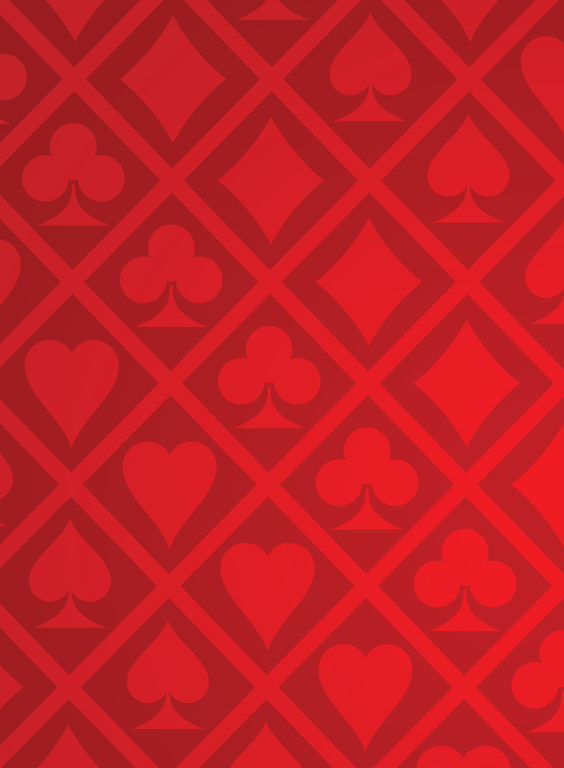
Write a Shadertoy shader that draws this pattern.

```glsl
// Card suits in a slanted diamond trellis, tone on tone in red.
// A skewed lattice gives each cell an index; the suit changes from one diagonal
// row to the next, and a radial glow from the right shades both tones.

const float UNIT = 0.132;                    // half a cell height, in canvas heights
const vec2 ORIGIN = vec2(0.223, 0.633);      // centre of cell (0, 0)
const vec2 STEP_DOWN = vec2(0.1275, -0.132); // along a row of equal suits
const vec2 STEP_UP = vec2(0.1297, 0.1319);   // to the next suit
const float BAND_HALF = 0.059;               // half band width, in lattice steps

float circle(vec2 p, vec2 centre, float radius) {
    return length(p - centre) - radius;
}

// Rhombus with sides hollowed by large arcs
float diamond(vec2 p) {
    return -circle(abs(p), vec2(1.865, 1.648), 2.125);
}

// Two round lobes at the origin tapering to a tip at height reach
float lobedLeaf(vec2 p, float spread, float radius, float reach) {
    p.x = abs(p.x);
    float t = clamp(p.y / reach, 0.0, 1.0);
    float taper = mix(1.0 - t * t, 0.5 + 0.5 * cos(3.14159 * t), 0.7);
    float body = 0.75 * (p.x - (spread + radius) * taper);
    body = max(body, max(-p.y, p.y - reach));
    return min(body, circle(p, vec2(spread, 0.0), radius));
}

// Flared foot standing on the line y = base
float foot(vec2 p, float base) {
    const float height = 0.41;
    const float flare = 0.34;
    float t = clamp(1.0 - (p.y - base) / height, 0.0, 1.0);
    float slope = 3.0 * flare * t * t / height;
    float side = (abs(p.x) - 0.015 - flare * t * t * t) / sqrt(1.0 + slope * slope);
    return max(side, max(base - p.y, p.y - base - height));
}

float club(vec2 p) {
    vec2 side = vec2(abs(p.x), p.y);
    float leaves = min(circle(p, vec2(0.0, 0.335), 0.23),
                       circle(side, vec2(0.276, 0.02), 0.23));
    leaves = min(leaves, circle(p, vec2(0.0, 0.1), 0.1));
    return min(leaves, foot(p, -0.444));
}

float spade(vec2 p) {
    float leaf = lobedLeaf(p - vec2(0.0, 0.05), 0.197, 0.207, 0.611);
    return min(leaf, foot(p, -0.414));
}

float heart(vec2 p) {
    return lobedLeaf(vec2(p.x, 0.178 - p.y), 0.217, 0.247, 0.818);
}

float suit(vec2 p, float row) {
    float kind = mod(row, 4.0);
    if (kind < 0.5) return club(p);
    if (kind < 1.5) return diamond(p);
    if (kind < 2.5) return spade(p);
    return heart(p);
}

void mainImage(out vec4 fragColor, in vec2 fragCoord) {
    vec2 p = fragCoord / iResolution.y;
    float pixel = 1.0 / (iResolution.y * UNIT);

    // Skewed lattice
    mat2 lattice = mat2(STEP_DOWN, STEP_UP);
    vec2 uv = inverse(lattice) * (p - ORIGIN);
    vec2 cell = floor(uv + 0.5);
    vec2 local = uv - cell;

    // Trellis bands and suit, as distances in cell units
    float edge = max(abs(local.x), abs(local.y));
    float bands = 1.41 * (0.5 - BAND_HALF - edge);
    float d = min(bands, suit(lattice * local / UNIT, cell.y));
    float ink = 1.0 - smoothstep(-0.75 * pixel, 0.75 * pixel, d);

    // Glow fading toward the upper left
    float shade = smoothstep(0.0, 1.015, distance(p, vec2(0.73, 0.323)));
    vec3 ground = mix(vec3(0.75, 0.125, 0.15), vec3(0.60, 0.11, 0.125), shade);
    vec3 raised = mix(vec3(0.94, 0.11, 0.14), vec3(0.765, 0.13, 0.16), shade);
    fragColor = vec4(mix(ground, raised, ink), 1.0);
}
```
